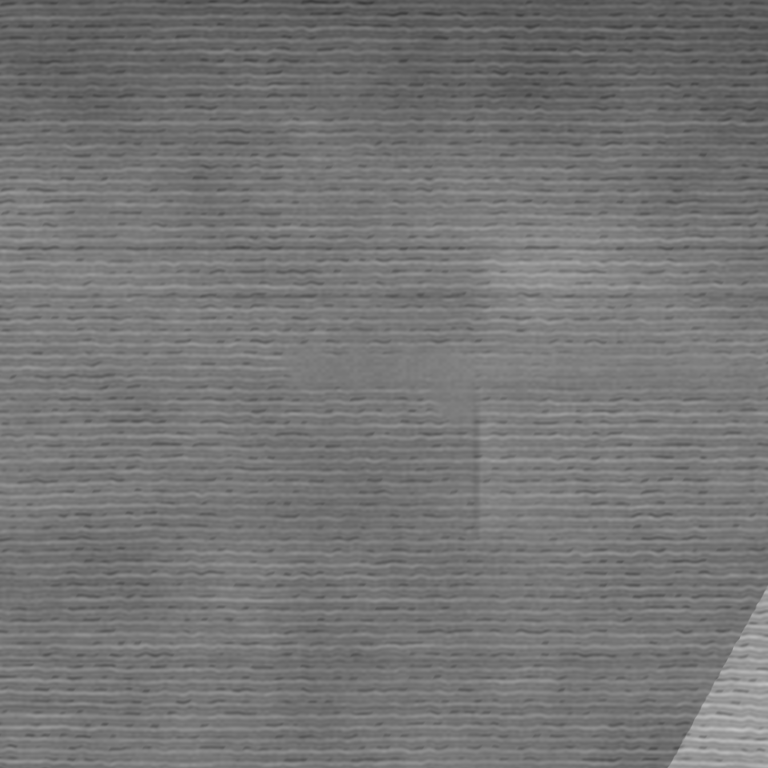
This texture is drawn by a Shadertoy shader. Its source:

```glsl
// Grey ribbed cloth: 66 horizontal cords with ragged lit crests and slanted dark nicks.
// Soft value-noise clouds stain it, boxes mark flattened patches, dark seams cross it,
// and a paler layer of the same cloth shows beyond a slanted edge at the lower right.

const float CORDS = 66.0;
const float NICKS = 84.0;

float hash(vec2 p) {
    vec3 q = fract(vec3(p.xyx) * 0.1031);
    q += dot(q, q.yzx + 33.33);
    return fract((q.x + q.y) * q.z);
}

float noise(vec2 p) {
    vec2 i = floor(p), f = fract(p);
    f = f * f * (3.0 - 2.0 * f);
    return mix(mix(hash(i), hash(i + vec2(1, 0)), f.x),
               mix(hash(i + vec2(0, 1)), hash(i + vec2(1, 1)), f.x), f.y);
}

float clouds(vec2 p) {
    float sum = 0.0, gain = 0.5;
    for (int i = 0; i < 4; i++) {
        sum += gain * noise(p);
        p = p * 2.03 + 17.3;
        gain *= 0.5;
    }
    return sum / 0.9375;
}

float bell(float x, float width) {
    x /= width;
    return exp(-x * x);
}

// 1 inside a box, fading to 0 across its blurred border
float softBox(vec2 p, vec2 center, vec2 halfSize, float blur) {
    vec2 d = abs(p - center) - halfSize;
    return (1.0 - smoothstep(-blur, blur, d.x)) * (1.0 - smoothstep(-blur, blur, d.y));
}

// Signed relief of the cords: lit crest, nicks above it, dim groove below
float cords(vec2 uv, float count) {
    float wobble = 0.22 * (noise(uv * vec2(NICKS, count * 0.6)) - 0.5)
                 + 0.25 * (noise(uv * vec2(5.0, 3.0)) - 0.5);
    float y = uv.y * count + wobble;
    float row = floor(y), t = fract(y);
    float x = uv.x * NICKS - 0.7 * t;
    float thread = noise(vec2(x, row * 7.0));
    float stretch = noise(vec2(uv.x * 17.0, row * 5.0 + 40.0));
    float nick = smoothstep(0.45, 0.9, noise(vec2(x * 1.1 + 31.0, row * 3.0)));
    float crest = bell(t - 0.46, 0.19) * (0.35 + 0.5 * thread + 0.55 * stretch);
    float groove = bell(t - 0.76, 0.16) * (0.35 + 1.1 * nick) + 0.3 * bell(t - 0.16, 0.14);
    float rowTone = (hash(vec2(row, 9.0)) - 0.5) * bell(t - 0.5, 0.3);
    return crest - groove + 0.35 * rowTone - 0.08;
}

// Broad light and stains
float shade(vec2 uv) {
    float tone = 0.463 - 0.075 * smoothstep(0.68, 1.0, uv.y);
    tone += 0.025 * bell(uv.y - 0.62, 0.16);
    tone += 0.045 * bell(length((uv - vec2(0.73, 0.68)) * vec2(1.0, 1.3)), 0.16);
    tone -= 0.035 * bell(length(uv - vec2(1.0, 0.8)), 0.2);
    tone -= 0.02 * bell(length(uv - vec2(0.17, 0.46)), 0.06);
    tone += 0.10 * (clouds(uv * vec2(7.0, 8.0) + 3.0) - 0.5);
    return tone + 0.03 * (noise(uv * vec2(3.0, 90.0)) - 0.5);
}

// Rubbed areas where the cords lose their relief
float flattened(vec2 uv) {
    vec2 p = uv + 0.02 * (vec2(noise(uv * 30.0), noise(uv * 30.0 + 50.0)) - 0.5);
    float patches = softBox(p, vec2(0.50, 0.522), vec2(0.125, 0.022), 0.012);
    patches = max(patches, softBox(p, vec2(0.594, 0.48), vec2(0.03, 0.035), 0.012));
    return max(patches, 0.75 * softBox(p, vec2(0.81, 0.517), vec2(0.19, 0.025), 0.02));
}

float seams(vec2 uv) {
    float ragged = 0.75 + 0.5 * noise(uv * vec2(24.0, 8.0));
    float dark = 0.10 * bell(uv.y - 0.613, 0.0028) + 0.06 * bell(uv.y - 0.677, 0.003);
    dark += 0.04 * bell(uv.y - 0.141, 0.004) + 0.035 * bell(uv.y - 0.079, 0.004);
    return dark * ragged;
}

void mainImage(out vec4 fragColor, in vec2 fragCoord) {
    vec2 uv = fragCoord / iResolution.xy;
    float pixel = 1.0 / iResolution.y;

    // Main cloth, with uneven relief and rubbed patches
    float relief = mix(0.055, 0.085, noise(uv * vec2(6.0, 9.0) + 70.0));
    relief *= 1.0 - 0.88 * flattened(uv);
    float cloth = shade(uv) + relief * cords(uv, CORDS) - seams(uv);

    // Vertical crease with a lighter right side
    float creaseSpan = smoothstep(0.29, 0.33, uv.y) * (1.0 - smoothstep(0.46, 0.51, uv.y));
    float fromCrease = uv.x - 0.622;
    float lit = smoothstep(0.0, 0.006, fromCrease) * exp(-max(fromCrease, 0.0) / 0.07);
    cloth += creaseSpan * (0.04 * lit - 0.03 * bell(fromCrease + 0.003, 0.004));

    // Paler layer beyond the slanted edge
    vec2 tilted = vec2(uv.x, uv.y + 0.06 * (uv.x - 0.9));
    float pale = 0.61 + 0.08 * (clouds(uv * 12.0) - 0.5) + 0.10 * cords(tilted, CORDS);
    float edge = (uv.x - 0.87 - 0.546 * uv.y) / 1.14;
    edge += 0.002 * (noise(uv * 160.0) - 0.5);
    float tone = mix(cloth, pale, smoothstep(-pixel, pixel, edge));

    // Fine grain
    tone += 0.035 * (noise(uv * vec2(190.0, 230.0)) - 0.5);
    fragColor = vec4(vec3(clamp(tone, 0.0, 1.0)), 1.0);
}
```
